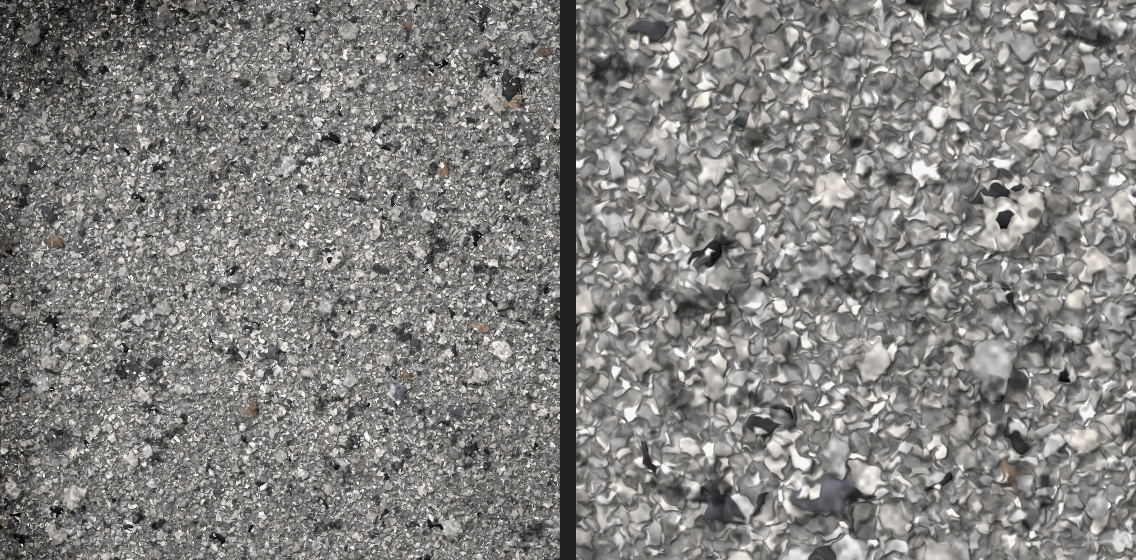
Left, the full canvas; right, a detail of the centre.
This texture is drawn by a three.js fragment shader. Its source:

```glsl
// Dry grey ash and crushed grit: layers of jittered angular chips, each with a
// small drop shadow, over gritty noise. Ragged charcoal, dull rusty crumbs, dark
// pits, damp soil at the left corners and a soft falloff of light finish it.
#define CHIP_TONE 0.62
#define CHIP_SPREAD 0.32
#define GAP_TONE 0.42
#define SHADOW 0.36
#define GRAIN 0.36
#define ROUGHNESS 0.006
#define EDGE 0.0012
#define LIFT 0.82
#define PIT_DEPTH 0.60
#define EXPOSURE 1.08
#define FALLOFF 0.36
#define SOIL_DARK 0.85

varying vec2 vUv;
const vec3 ASH = vec3(1.0, 0.988, 0.972);
const vec3 CHARCOAL = vec3(0.96, 0.98, 1.05);
const vec3 RUST = vec3(1.15, 0.95, 0.78);

vec3 hash3(vec2 p) {
  vec3 q = fract(p.xyx * vec3(0.1031, 0.1030, 0.0973));
  q += dot(q, q.yxz + 33.33);
  return fract((q.xxy + q.yzz) * q.zyx);
}

vec3 noise3(vec2 p) {
  vec2 i = floor(p), f = fract(p);
  f = f * f * (3.0 - 2.0 * f);
  vec3 bottom = mix(hash3(i), hash3(i + vec2(1.0, 0.0)), f.x);
  vec3 top = mix(hash3(i + vec2(0.0, 1.0)), hash3(i + 1.0), f.x);
  return mix(bottom, top, f.y);
}

float fbm(vec2 p) {
  float sum = 0.0, amp = 0.5;
  for (int i = 0; i < 4; i++) {
    sum += amp * noise3(p).x;
    p = p * 2.03 + 17.0;
    amp *= 0.5;
  }
  return sum / 0.9375;
}

// Signed distance to an irregular five-sided flake
float flake(vec2 q, float radius, vec3 shape) {
  float turn = shape.x * 6.2832;
  vec2 axis = vec2(cos(turn), sin(turn));
  q = vec2(dot(q, axis), axis.x * q.y - axis.y * q.x);
  q.y *= 1.0 + 0.9 * shape.y * shape.y;
  float d = -1.0;
  for (int k = 0; k < 5; k++) {
    float n = float(k);
    float wobble = fract(shape.z * 13.7 * (n + 1.0));
    float a = n * 1.2566 + 0.6 * wobble;
    d = max(d, dot(q, vec2(cos(a), sin(a))) - radius * (0.65 + 0.5 * wobble));
  }
  return d;
}

// Scatter one size of chip; cover is the chance that a cell holds one
void scatter(inout vec3 col, vec2 p, float cells, float cover, float tone, float spread, vec3 tint) {
  vec2 g = p * cells, home = floor(g);
  float soft = EDGE * cells;
  for (int y = -1; y <= 1; y++) {
    for (int x = -1; x <= 1; x++) {
      vec2 cell = home + vec2(float(x), float(y));
      vec3 place = hash3(cell + cells * 3.7);
      if (place.z > cover) continue;
      vec3 shape = hash3(cell + cells * 7.3 + 51.0);
      vec3 look = hash3(cell + cells * 5.1 + 113.0);
      vec2 q = g - cell - 0.15 - 0.7 * place.xy;
      float radius = mix(0.24, 0.54, look.z);
      float d = flake(q, radius, shape);
      float shade = flake(q - vec2(0.10, -0.14), radius, shape);
      col *= 1.0 - SHADOW * (1.0 - smoothstep(-soft, soft + 0.14, shade));
      float light = tone + spread * (look.x + look.y - 1.0);
      light += 0.07 * dot(q, vec2(-0.6, 0.8)) / radius - 0.07 * smoothstep(-0.12, 0.0, d);
      vec3 warmth = mix(vec3(0.985, 0.995, 1.02), vec3(1.02, 1.0, 0.965), shape.z);
      col = mix(col, light * tint * warmth, 1.0 - smoothstep(-soft, soft, d));
    }
  }
}

void main() {
  vec2 p = vUv;
  vec2 rough = p + (noise3(p * 120.0).xy - 0.5) * ROUGHNESS;
  rough += (noise3(p * 230.0 + 5.0).yz - 0.5) * ROUGHNESS * 0.6;
  vec2 ragged = rough + (noise3(p * 55.0).xy - 0.5) * ROUGHNESS * 4.0;
  // Gritty bed, then chips from dust to flakes
  vec3 col = ASH * (GAP_TONE + 0.4 * (fbm(p * 130.0) - 0.5));
  scatter(col, rough, 165.0, 0.92, CHIP_TONE - 0.03, CHIP_SPREAD, ASH);
  scatter(col, rough, 96.0, 0.60, CHIP_TONE, CHIP_SPREAD, ASH);
  scatter(col, rough, 54.0, 0.28, CHIP_TONE + 0.02, 0.24, ASH);
  scatter(col, rough, 25.0, 0.08, CHIP_TONE + 0.02, 0.16, ASH);
  scatter(col, ragged, 24.0, 0.035, 0.24, 0.16, CHARCOAL);
  scatter(col, ragged, 62.0, 0.05, 0.16, 0.14, CHARCOAL);
  scatter(col, ragged, 46.0, 0.010, 0.36, 0.16, RUST);
  scatter(col, rough, 150.0, 0.24, CHIP_TONE + 0.05, 0.40, ASH);
  // Dark pits, fine grain, broad mottling, then a lift of the middle tones
  col *= 1.0 - PIT_DEPTH * smoothstep(0.64, 0.78, fbm(p * 48.0 + 70.0));
  float grain = noise3(p * 290.0).x + noise3(p * 170.0 + 9.0).y - 1.0;
  col *= 1.0 + GRAIN * grain;
  col *= 0.86 + 0.28 * fbm(p * 9.0 + 4.0);
  col = pow(max(col, 0.01), vec3(LIFT));
  // Damp soil: top left corner, left rim and lower left
  float patchy = fbm(p * 7.0 + 31.0) - 0.5;
  float reach = length((p - vec2(0.06, 1.0)) * vec2(0.9, 1.3)) + 0.5 * patchy;
  float corner = 1.0 - smoothstep(0.05, 0.42, reach);
  float rim = 1.0 - smoothstep(0.0, 0.13, p.x + 0.35 * patchy + 0.08 * p.y);
  col = mix(col, col * col * 0.95, SOIL_DARK * max(corner, 0.6 * rim));
  // Light falls off towards the corners
  vec2 away = p - vec2(0.50, 0.47);
  col *= EXPOSURE * (1.0 - FALLOFF * dot(away, away));
  gl_FragColor = vec4(clamp(col, 0.03, 0.97), 1.0);
}
```
